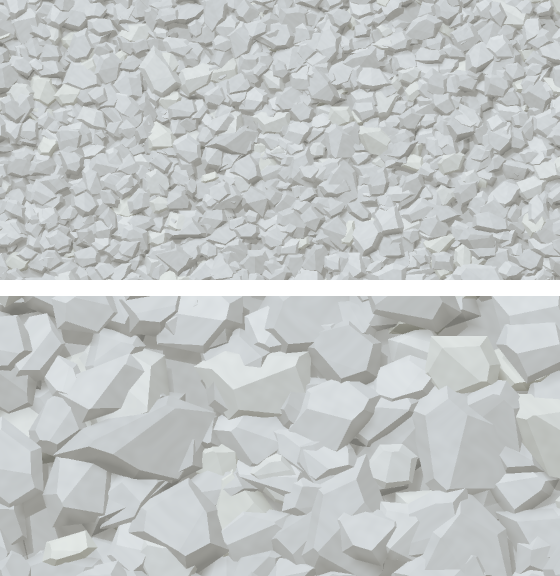
Top: the whole. Bottom: its middle third, enlarged.
This texture is drawn by a Shadertoy shader. Its source:

```glsl
// A bed of crushed white stone chips, seen from above in soft daylight.
// Layers of jittered cells hold faceted convex chips; the highest chip wins,
// and is shaded by facet slope, a short cast shadow and depth in the bed.

#define LAYERS 4
#define CHIP_SIZE 0.078    // cell size of the smallest layer, canvas height = 1
#define SIZE_STEP 0.017    // growth of the cell size per layer
#define BED_DEPTH 0.050    // random spread of chip heights
#define BEVEL 1.6          // slope of the chip sides
#define TILT 0.95          // spread of the top facet slopes
#define LIGHT_DIR vec3(-0.25, 0.60, 0.76)
#define LIGHT_GAIN 0.22
#define BASE_TONE 0.635
#define SHADOW_GAIN 0.13
#define SHADOW_REACH 0.020

const float TAU = 6.2831853;

vec4 hash4(vec3 p) {
    vec4 q = fract(p.xyzx * vec4(0.1031, 0.1030, 0.0973, 0.1099));
    q += dot(q, q.wzxy + 33.33);
    return fract((q.xxyz + q.yzzw) * q.zywx);
}

mat2 rotation(float a) {
    float c = cos(a), s = sin(a);
    return mat2(c, s, -s, c);
}

// Keeps the lower of two planes: xy is the slope, z the height.
vec3 lower(vec3 a, vec3 b) {
    return a.z < b.z ? a : b;
}

// One chip: a tilted two-facet top cut off by six irregular sides.
vec3 chip(vec2 p, float radius, vec4 shape, vec3 seed) {
    mat2 turn = rotation(shape.x * TAU);
    float stretch = 1.0 + 0.28 * shape.y;
    vec2 squash = vec2(1.0 / stretch, stretch);
    vec2 q = (p * turn) * squash;

    vec4 tilt = (hash4(seed + 17.0) - 0.5) * TILT;
    vec3 face = vec3(tilt.xy, radius * 0.45 + dot(q, tilt.xy));
    face = lower(face, vec3(tilt.zw, radius * 0.48 + dot(q, tilt.zw)));
    for (int i = 0; i < 6; i++) {
        vec4 cut = hash4(seed + vec3(0.0, 0.0, 31.0 + float(i)));
        float a = (float(i) + 0.75 * cut.x) * TAU / 6.0;
        vec2 n = vec2(cos(a), sin(a));
        float inside = radius * mix(0.68, 1.0, cut.y) - dot(q, n);
        face = lower(face, vec3(-n * BEVEL, inside * BEVEL));
    }
    face.xy = turn * (face.xy * squash);
    return face;
}

// Top of the whole bed: slope.xy, height, chip random value.
vec4 bed(vec2 p) {
    vec4 top = vec4(0.0, 0.0, 0.0, 0.5);
    for (int k = 0; k < LAYERS; k++) {
        float layer = float(k);
        float size = CHIP_SIZE + SIZE_STEP * layer;
        mat2 turn = rotation(0.4 + 1.1 * layer);
        vec2 grid = turn * p / size + 40.0 + 7.3 * layer;
        for (int j = 0; j < 9; j++) {
            vec2 cell = floor(grid) + vec2(j % 3, j / 3) - 1.0;
            vec3 seed = vec3(cell, 5.0 + 13.0 * layer);
            vec4 place = hash4(seed);
            vec2 local = grid - cell - 0.5 - 0.8 * (place.xy - 0.5);
            if (dot(local, local) > 1.1) continue;
            float radius = size * mix(0.36, 0.62, place.z);
            vec4 shape = hash4(seed + 71.0);
            vec3 face = chip(local * size * turn, radius, shape, seed);
            float height = face.z + BED_DEPTH * place.w;
            if (face.z > 0.0 && height > top.z)
                top = vec4(face.xy, height, shape.z);
        }
    }
    return top;
}

// Faint cloudy unevenness inside the stone.
float mottle(vec2 p) {
    vec2 w = p * 95.0 + 1.7 * sin(p.yx * 61.0);
    return sin(w.x + 0.6 * w.y) * sin(w.y - 0.4 * w.x)
         + 0.6 * sin(2.3 * w.x - w.y) * sin(1.9 * w.y + w.x);
}

// Grey level to stone colour: warm in the gaps, cool in the light.
vec3 stoneColor(float v, float warmth) {
    float cool = clamp((v - 0.60) / 0.20, 0.0, 1.0);
    return vec3(v, v + 0.02 * cool, v + mix(-0.02, 0.03, cool) - 0.02 * warmth);
}

vec3 shade(vec2 p) {
    vec4 top = bed(p);
    vec3 normal = normalize(vec3(-top.xy, 1.0));
    float light = dot(normal, normalize(LIGHT_DIR));
    float rise = bed(p + SHADOW_REACH * normalize(LIGHT_DIR.xy)).z - top.z;

    float v = BASE_TONE + LIGHT_GAIN * light + 0.07 * (top.w - 0.5);
    v += 0.008 * mottle(p + top.w);
    v -= SHADOW_GAIN * smoothstep(0.006, 0.05, rise);
    v -= 0.07 * (1.0 - smoothstep(0.0, 0.035, top.z));
    return stoneColor(clamp(v, 0.48, 0.89), smoothstep(0.85, 1.0, top.w));
}

void mainImage(out vec4 fragColor, in vec2 fragCoord) {
    // Four samples per pixel smooth the chip edges.
    vec3 color = vec3(0.0);
    for (int i = 0; i < 4; i++) {
        vec2 offset = vec2(i % 2, i / 2) * 0.6 - 0.3;
        vec2 p = (fragCoord + offset) / iResolution.y;
        color += shade(p * vec2(1.0, 1.12));
    }
    fragColor = vec4(color / 4.0, 1.0);
}
```
